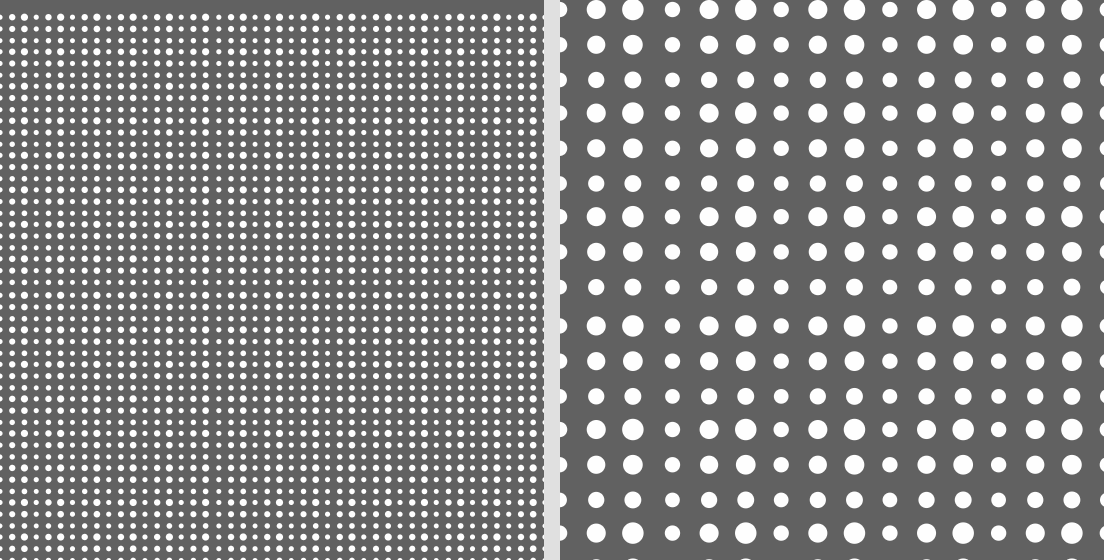
Left, the full canvas; right, a detail of the centre.
Write a Shadertoy shader that draws this pattern.

```glsl
// White dots of three-by-three stepped sizes in a grid on plain grey, below an empty top band.

// Lengths are in units of 1/768 of the canvas height.
const float CANVAS_HEIGHT = 768.0;
const float TOP_MARGIN    = 23.6;               // top edge to the first row of dots
const vec2  GROUP_PITCH   = vec2(49.7, 47.35);  // one group is 3 x 3 dots
const vec2  DOT_STEP      = vec2(16.75, 16.1);  // spacing inside a group
const vec2  SEAM_GROUP    = vec2(6.0, 8.0);     // group that starts after the wider gap
const vec2  SEAM_GAP      = vec2(1.9, 2.6);     // extra space at that gap

const vec3 GROUND_COLOR = vec3(0.38);
const vec3 DOT_COLOR    = vec3(0.995);

// Dot radii: one line per row of the group, left to right.
const mat3 DOT_RADIUS = mat3(
    3.50, 4.35, 4.90,
    3.50, 4.15, 4.50,
    3.35, 3.70, 3.85);

// Signed distance to the nearest dot; grid starts at the top-left dot, y down.
float dotDistance(vec2 p) {
    vec2 halfStep = 0.5 * DOT_STEP;

    // Close the wider gap so that the groups repeat evenly.
    vec2 seam = SEAM_GROUP * GROUP_PITCH - halfStep + 0.5 * SEAM_GAP;
    p -= SEAM_GAP * step(seam, p);

    // Group, then the dot within it.
    vec2 group = floor((p + halfStep) / GROUP_PITCH);
    vec2 local = p - group * GROUP_PITCH;
    vec2 slot = clamp(floor(local / DOT_STEP + 0.5), 0.0, 2.0);

    float radius = DOT_RADIUS[int(slot.y)][int(slot.x)];
    float dist = length(local - slot * DOT_STEP) - radius;

    // The band above the first row stays empty.
    return group.y < 0.0 ? CANVAS_HEIGHT : dist;
}

void mainImage(out vec4 fragColor, in vec2 fragCoord) {
    float pixel = CANVAS_HEIGHT / iResolution.y;
    vec2 p = fragCoord * pixel;
    p.y = CANVAS_HEIGHT - p.y - TOP_MARGIN;

    // One-pixel antialiased edge.
    float coverage = clamp(0.5 - dotDistance(p) / pixel, 0.0, 1.0);
    fragColor = vec4(mix(GROUND_COLOR, DOT_COLOR, coverage), 1.0);
}
```
